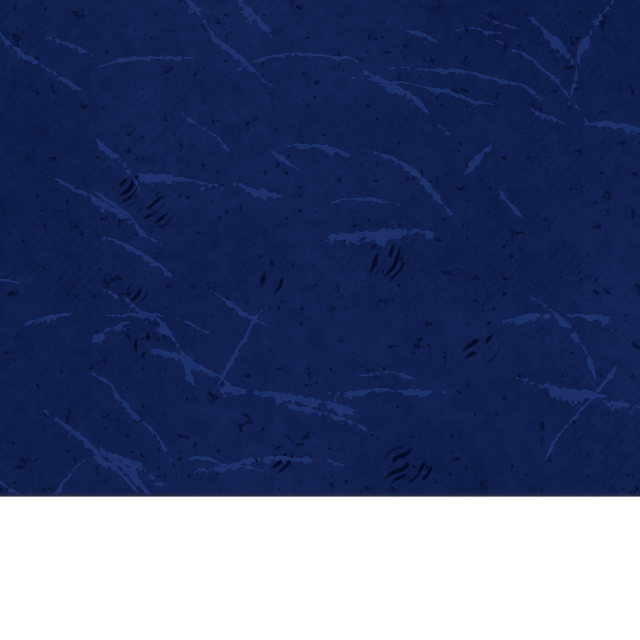
A Shadertoy shader for this texture:

```glsl
// Dark blue leathery paper above a plain white band.
// Mottled noise forms the ground; scattered, bent and crumbling veins lie on it,
// along with a few dark patches of fine hatching.

float hash(vec2 p) {
    return fract(sin(dot(p, vec2(127.1, 311.7))) * 43758.5453);
}

float noise(vec2 p) {
    vec2 cell = floor(p), f = fract(p);
    f = f * f * (3.0 - 2.0 * f);
    return mix(mix(hash(cell), hash(cell + vec2(1, 0)), f.x),
               mix(hash(cell + vec2(0, 1)), hash(cell + vec2(1, 1)), f.x), f.y);
}

float fbm(vec2 p) {
    float sum = 0.0, weight = 0.5;
    for (int i = 0; i < 4; i++) {
        sum += weight * noise(p);
        p = mat2(1.6, 1.2, -1.2, 1.6) * p + 7.3;
        weight *= 0.5;
    }
    return sum / 0.9375;
}

vec2 rotate(vec2 p, float angle) {
    float c = cos(angle), s = sin(angle);
    return vec2(c * p.x + s * p.y, c * p.y - s * p.x);
}

// Strength of the nearest vein: tapered arcs, mostly falling to the right
float veins(vec2 uv) {
    vec2 warped = uv + 0.022 * (vec2(fbm(uv * 16.0), fbm(uv * 16.0 + 40.0)) - 0.5);
    float strength = 0.0;
    for (int i = 0; i < 56; i++) {
        float id = float(i);
        vec2 center = vec2(hash(vec2(id, 1.0)) * 1.1 - 0.05, mix(0.22, 1.0, hash(vec2(id, 2.0))));
        float angle = mix(-0.95, 0.15, hash(vec2(id, 3.0)));
        if (hash(vec2(id, 4.0)) > 0.84) angle += 1.1;
        float reach = mix(0.035, 0.14, hash(vec2(id, 5.0)));
        vec2 q = rotate(warped - center, angle);
        float along = q.x / reach;
        float bend = mix(-0.5, 2.8, hash(vec2(id, 6.0)));
        float across = q.y + bend * q.x * q.x;
        float width = mix(0.003, 0.009, pow(hash(vec2(id, 7.0)), 2.0));
        width *= across < 0.0 ? 1.7 : 0.8;
        float taper = max(0.0, 1.0 - along * along);
        float gaps = 0.55 + 0.75 * noise(vec2(q.x * 38.0, id * 9.0));
        strength = max(strength, exp(-abs(across) / width) * sqrt(taper) * gaps);
    }
    return strength;
}

// Short dark strokes gathered in ragged patches
float hatching(vec2 uv) {
    float ink = 0.0;
    for (int i = 0; i < 10; i++) {
        float id = float(i) + 70.0;
        vec2 center = vec2(mix(0.15, 0.95, hash(vec2(id, 1.0))), mix(0.25, 0.75, hash(vec2(id, 2.0))));
        vec2 q = rotate(uv - center, mix(-0.9, 0.1, hash(vec2(id, 3.0))));
        float radius = mix(0.025, 0.06, hash(vec2(id, 4.0)));
        float patchFade = 1.0 - smoothstep(0.1, 1.0, length(q) / radius);
        float stroke = 0.5 + 0.5 * sin(q.x * 480.0 + 5.0 * noise(q * 40.0));
        float breaks = smoothstep(0.3, 0.65, noise(q * vec2(110.0, 50.0) + id));
        ink = max(ink, patchFade * stroke * breaks);
    }
    return smoothstep(0.15, 0.65, ink);
}

void mainImage(out vec4 fragColor, in vec2 fragCoord) {
    vec2 uv = fragCoord / iResolution.xy;
    float pixel = 1.0 / iResolution.y;

    // Mottled ground with fine grain and faint diagonal weave
    float tone = 0.62 + 0.8 * (fbm(uv * 4.0) - 0.5)
               + 0.55 * (fbm(uv * 60.0) - 0.5)
               + 0.25 * (noise(uv * 230.0) - 0.5);
    float weave = sin(rotate(uv, -0.75).x * 500.0);
    tone += 0.09 * weave * smoothstep(0.45, 0.7, fbm(uv * 7.0 + 20.0));
    vec3 color = mix(vec3(0.045, 0.088, 0.25), vec3(0.078, 0.145, 0.345), clamp(tone, 0.0, 1.0));

    // Sparse dark pits and hatched patches
    float pits = smoothstep(0.70, 0.82, fbm(uv * 85.0 + 11.0));
    color = mix(color, vec3(0.01, 0.035, 0.14), max(0.6 * pits, 0.9 * hatching(uv)));

    // Veins eaten away by grain, with loose specks around them
    float crumble = 0.6 * fbm(uv * 95.0) + 0.4 * noise(uv * 210.0 + 5.0);
    float vein = smoothstep(-0.03, 0.09, veins(uv) - crumble);
    color = mix(color, vec3(0.115, 0.198, 0.43) + 0.03 * (tone - 0.6), 0.93 * vein);

    // Greyish rim and the white band below it
    float edge = 0.224;
    float rim = 1.0 - smoothstep(0.003, 0.006, uv.y - edge);
    color = mix(color, vec3(0.14, 0.175, 0.27), 0.85 * rim);
    float soft = max(pixel, 0.0015);
    color = mix(vec3(1.0), color, smoothstep(edge - soft, edge + soft, uv.y));

    fragColor = vec4(color, 1.0);
}
```
